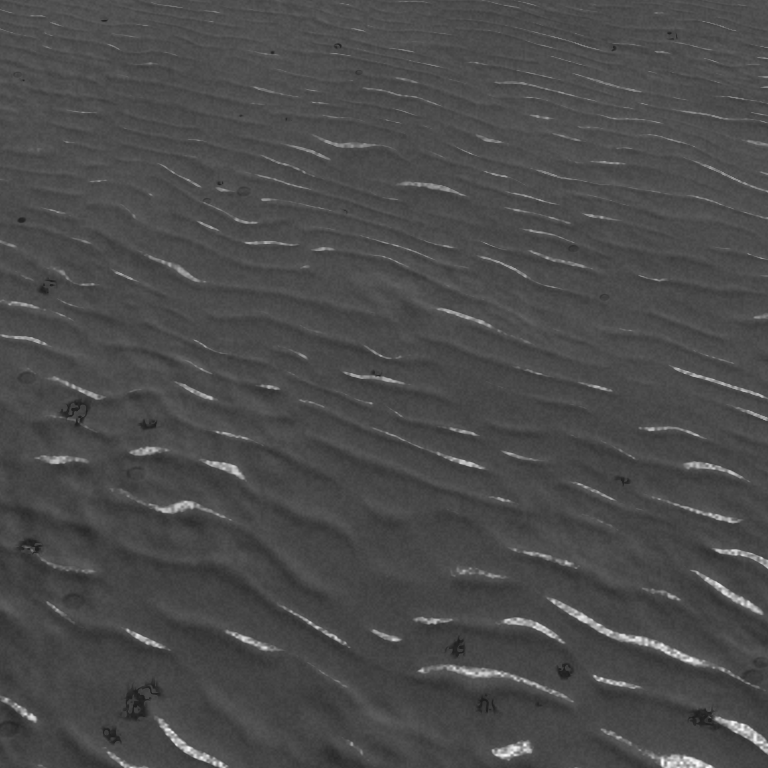
Reproduce this texture procedurally as a Shadertoy shader.

```glsl
// Wet grey sand ripples receding in perspective, with glints, weed and pits.
// Two warped wave trains are added as phasors, so ripples fork and fade;
// their joint phase drives crest light, lee shadow and broken reflections.

float hash(vec2 p) {
    vec3 h = fract(vec3(p.xyx) * 0.1031);
    h += dot(h, h.yzx + 33.33);
    return fract((h.x + h.y) * h.z);
}

float noise(vec2 p) {
    vec2 cell = floor(p), f = fract(p);
    f = f * f * (3.0 - 2.0 * f);
    return mix(mix(hash(cell), hash(cell + vec2(1, 0)), f.x),
               mix(hash(cell + vec2(0, 1)), hash(cell + vec2(1, 1)), f.x), f.y);
}

// Distance along the ground for a height on the canvas
float depthAt(float y) {
    return 1.0 / (1.65 - y);
}

// Ripple phase as a vector: angle is the phase, length is the strength
vec2 ripplePhasor(vec2 g) {
    float bend = 1.3 * noise(g * vec2(5, 9) + 40.0);
    float wobble = 0.75 * noise(g * vec2(15, 22) + 70.0)
                 + 0.22 * noise(g * vec2(38, 60) + 20.0);
    float a = 6.2832 * (34.0 * g.y + bend + wobble);
    float b = 6.2832 * (28.0 * g.y - 3.0 * g.x + bend
                        + 1.1 * noise(g * vec2(13, 20) + 15.0));
    return vec2(cos(a), sin(a)) + 0.75 * vec2(cos(b), sin(b));
}

// Small trampled lumps, lit from above
float lumps(vec2 g) {
    vec2 p = g * vec2(36, 66) + 30.0;
    float relief = noise(p) - noise(p + vec2(0.2, 0.5));
    relief += 0.6 * (noise(p * 2.1) - noise(p * 2.1 + vec2(0.2, 0.5)));
    return relief * (0.15 + smoothstep(0.45, 0.8, noise(g * vec2(6, 10) + 90.0)));
}

void mainImage(out vec4 fragColor, in vec2 fragCoord) {
    vec2 uv = fragCoord / iResolution.xy;
    float depth = depthAt(uv.y);
    float across = (uv.x - 0.5) * depth;
    vec2 ground = vec2(across, depth + 0.3 * across);

    // Ripple relief
    vec2 wave = ripplePhasor(ground);
    float strength = smoothstep(0.1, 1.3, length(wave));
    float phase = atan(wave.y, wave.x);
    float crest = pow(0.5 + 0.5 * cos(phase), 6.0);
    float lee = pow(0.5 + 0.5 * cos(phase + 1.2), 5.0);
    float contrast = mix(1.0, 0.4, uv.y);
    float relief = 0.055 * crest - 0.052 * lee + 0.01 * cos(phase - 1.0);

    float sand = mix(0.262, 0.306, smoothstep(0.0, 1.0, uv.y));
    sand += contrast * strength * relief;
    sand += 0.09 * contrast * lumps(ground);
    sand += 0.025 * (noise(ground * vec2(5, 9) + 8.0) - 0.5);

    // Sky reflected in short ragged slivers that wander about the crests
    float drift = 1.6 * (noise(ground * vec2(26, 40) + 12.0) - 0.5);
    float sliver = pow(0.5 + 0.5 * cos(phase + drift), 6.0);
    float wet = 0.7 * noise(ground * vec2(24, 46) + 55.0)
              + 0.3 * noise(ground * vec2(9, 15) + 35.0) + 0.12 * (uv.x - uv.y);
    float speckle = noise(uv * vec2(240, 300));
    float sheen = sliver * wet * (0.4 + 0.6 * strength) + 0.1 * (speckle - 0.5);
    float glint = smoothstep(0.44, 0.7, sheen);
    sand += 0.5 * mix(1.0, 0.25, uv.y) * glint * (0.4 + speckle);

    // Scattered weed clumps and shallow round pits, denser on the left
    float strands = max(smoothstep(0.2, 0.06, abs(noise(uv * 130.0) - 0.5)),
                        smoothstep(0.55, 0.8, noise(uv * 210.0 + 5.0)));
    for (int i = 0; i < 36; i++) {
        float id = float(i);
        float size = hash(vec2(id, 3.7));
        vec2 centre = vec2(pow(hash(vec2(id, 11.3)), 1.5), hash(vec2(id, 27.1)));
        vec2 d = (uv - centre) * vec2(1.0, 1.4) * depthAt(centre.y);
        if (i % 3 == 0) {
            float e = length(d) / (0.006 + 0.005 * size);
            float side = dot(d, vec2(-0.5, 0.85)) / max(length(d), 0.0001);
            float rim = smoothstep(0.35, 0.0, abs(e - 0.9));
            sand -= 0.035 * smoothstep(1.1, 0.7, e) + 0.06 * rim * (0.3 + 0.7 * side);
        } else {
            float radius = 0.007 + 0.021 * size * size;
            float ragged = length(d) + 1.1 * radius * (noise(uv * 60.0 + id) - 0.4);
            float clump = smoothstep(radius, 0.4 * radius, ragged);
            sand = mix(sand, 0.11, clump * (0.12 + 0.7 * strands));
        }
    }

    // Fine sand grain
    sand += 0.038 * (noise(uv * 390.0) - 0.5) + 0.02 * (noise(uv * 170.0 + 9.0) - 0.5);
    fragColor = vec4(vec3(clamp(sand, 0.0, 1.0)), 1.0);
}
```
